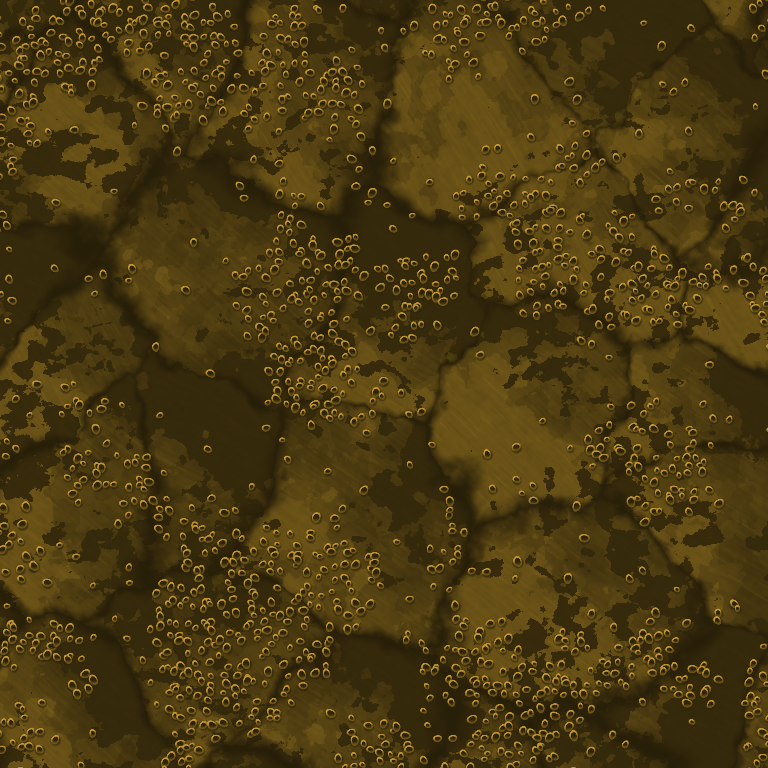
Reproduce this texture procedurally as a three.js fragment shader.

```glsl
// Cracked olive-gold rock plates with flaking patches, scratches and clusters of tiny barnacle rings.
varying vec2 vUv;

const vec3 GOLD = vec3(1.0, 0.775, 0.215); // hue shared by all tones
const float CRACK_TONE = 0.15;
const float DARK_TONE = 0.205;
const float LIGHT_TONE = 0.41;
const float PLATES = 4.6;
const float RING_GRID = 70.0;

float hash(vec2 p) {
  vec3 q = fract(vec3(p.xyx) * 0.1031);
  q += dot(q, q.yzx + 33.33);
  return fract((q.x + q.y) * q.z);
}

vec2 hash2(vec2 p) {
  return vec2(hash(p), hash(p + 57.3));
}

mat2 rotation(float angle) {
  float c = cos(angle), s = sin(angle);
  return mat2(c, s, -s, c);
}

float noise(vec2 p) {
  vec2 i = floor(p), f = fract(p);
  f = f * f * (3.0 - 2.0 * f);
  return mix(mix(hash(i), hash(i + vec2(1.0, 0.0)), f.x),
             mix(hash(i + vec2(0.0, 1.0)), hash(i + 1.0), f.x), f.y);
}

float fbm(vec2 p) {
  float sum = 0.0, amp = 0.52;
  mat2 turn = rotation(0.65);
  for (int i = 0; i < 5; i++) {
    sum += amp * noise(p);
    p = turn * p * 2.03 + 11.7;
    amp *= 0.5;
  }
  return sum;
}

// Cellular noise: xy = offset from nearest centre, z = gap to the border, w = cell random.
vec4 cellular(vec2 p) {
  vec2 cell = floor(p);
  vec4 best = vec4(0.0);
  float near = 9.0, second = 9.0;
  for (int y = -1; y <= 1; y++)
  for (int x = -1; x <= 1; x++) {
    vec2 id = cell + vec2(float(x), float(y));
    vec2 offset = p - id - hash2(id);
    float d = length(offset);
    if (d < near) {
      second = near;
      near = d;
      best = vec4(offset, 0.0, hash(id + 19.1));
    } else second = min(second, d);
  }
  best.z = second - near;
  return best;
}

// Rock tone: plates lit from below, ragged light and dark layers, flecks and soft cracks.
float rockTone(vec2 p) {
  vec2 warp = vec2(fbm(p * 8.0), fbm(p * 8.0 + 40.0)) - 0.5;
  vec4 plate = cellular(rotation(0.5) * (p + 0.12 * warp) * PLATES + 3.0);
  float height = dot(plate.xy, vec2(0.48, 0.88));
  float ragged = fbm(p * 48.0) - 0.5;
  float exposure = 0.56 - 0.42 * height + 0.4 * (plate.w - 0.5)
                 + 1.1 * (fbm(p * 6.0 + 5.0) - 0.5);
  float jagged = exposure + 0.4 * ragged;

  float tone = mix(0.29, 0.365, smoothstep(0.35, 0.75, exposure));
  tone = mix(tone, LIGHT_TONE, smoothstep(0.67, 0.69, jagged));
  tone -= 0.03 * smoothstep(0.0, 0.015, fbm(p * 36.0 + 8.0) - 0.49) * smoothstep(0.85, 0.6, jagged);

  // Angular dark flecks, dense only in some regions
  float density = fbm(p * 5.0 + 23.0);
  float fleck = fbm(p * vec2(42.0, 50.0) + 70.0) + 0.7 * (density - 0.5);
  float darkness = max(smoothstep(0.605, 0.62, fleck), 1.0 - smoothstep(0.37, 0.385, jagged));
  tone = mix(tone, DARK_TONE, 0.95 * darkness);

  // Scratches turn with each plate
  vec2 grain = rotation(0.4 + 0.7 * plate.w) * p;
  float streak = noise(grain * vec2(28.0, 330.0)) - 0.5;
  float scratch = smoothstep(0.8, 0.95, noise(grain * vec2(30.0, 260.0) + 9.0));
  tone += (0.028 * streak + 0.03 * scratch) * (1.0 - 0.8 * darkness);
  tone += 0.02 * (noise(p * 190.0) - 0.5) * (1.0 - 0.7 * darkness);

  float crackWidth = 0.05 + 0.2 * noise(p * 8.0 + 31.0);
  float solid = smoothstep(-0.04, crackWidth, plate.z + 0.12 * ragged);
  return mix(CRACK_TONE, tone, solid);
}

// Draws one tilted ring over a tone; q is relative to its centre in grid cells.
float ringOver(float tone, vec2 q, float radius, float seed) {
  vec2 tilted = rotation(seed * 37.0) * q * vec2(1.0, 1.3);
  float d = length(tilted) * (1.0 + 0.04 * sin(atan(tilted.y, tilted.x) * 3.0 + seed * 20.0));
  float shadow = 1.0 - smoothstep(radius, radius + 0.2, length(q + vec2(-0.04, 0.1)));
  float hollow = 1.0 - smoothstep(radius - 0.1, radius, d);
  float rim = 1.0 - smoothstep(0.045, 0.12, abs(d - radius));
  float facing = dot(q / max(length(q), 0.001), vec2(-0.35, 0.94));
  float rimTone = mix(0.42, 0.76, smoothstep(-0.6, 0.8, facing));
  tone = mix(tone, 0.18, 0.6 * shadow);
  tone = mix(tone, mix(0.18, 0.36, smoothstep(0.0, -0.8, q.y / radius)), hollow);
  return mix(tone, rimTone, rim);
}

// Scatters rings densely inside noise clusters and thinly elsewhere.
float addRings(float tone, vec2 p) {
  vec2 g = p * RING_GRID, cell = floor(g);
  for (int y = 1; y >= -1; y--)
  for (int x = -1; x <= 1; x++) {
    vec2 id = cell + vec2(float(x), float(y));
    vec2 spot = id / RING_GRID;
    float cluster = 0.6 * noise(spot * 8.0 + 14.0) + 0.4 * noise(spot * 19.0 + 3.0);
    float chance = 0.05 + 0.75 * smoothstep(0.51, 0.66, cluster);
    float seed = hash(id + 91.0);
    vec2 q = g - id - hash2(id + 7.0);
    float radius = mix(0.22, 0.43, seed);
    if (hash(id + 133.0) < chance) tone = ringOver(tone, q, radius, seed);
  }
  return tone;
}

void main() {
  float tone = addRings(rockTone(vUv), vUv);
  gl_FragColor = vec4(GOLD * tone, 1.0);
}
```
